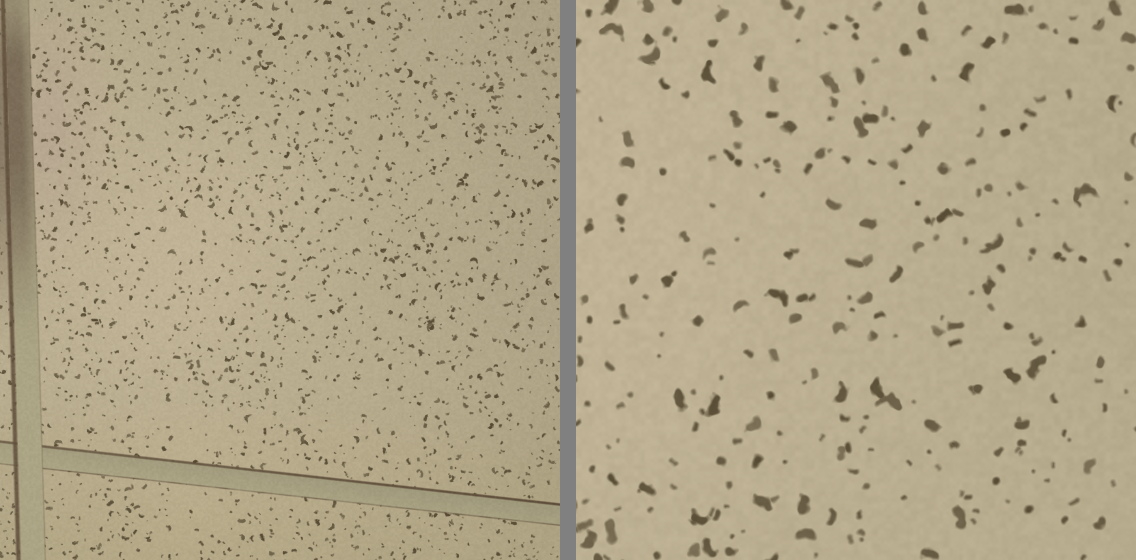
Left, the full canvas; right, a detail of the centre.
Reproduce this texture procedurally as a Shadertoy shader.

```glsl
// A pitted acoustic ceiling tile held by two slim metal rails.
// Hashed grids scatter bent, ragged pits along noise ridges; the rails are
// sloped bands with dark seams, laid over a softly lit, grainy plaster.

const vec3 PLASTER_LIT = vec3(0.748, 0.698, 0.583);
const vec3 PLASTER_DIM = vec3(0.675, 0.632, 0.518);
const vec3 PLASTER_PINK = vec3(0.715, 0.640, 0.575);
const vec3 PIT_COLOR = vec3(0.335, 0.290, 0.200);
const vec3 RAIL_LIT = vec3(0.672, 0.645, 0.520);
const vec3 RAIL_SHADE = vec3(0.480, 0.425, 0.345);
const vec3 SEAM_COLOR = vec3(0.370, 0.305, 0.230);

// Integer hash: three values in 0..1 for a cell and a seed
vec3 hash3(vec2 cell, int seed) {
    uvec3 v = uvec3(ivec3(ivec2(cell), seed));
    v = v * 1664525u + 1013904223u;
    v.x += v.y * v.z; v.y += v.z * v.x; v.z += v.x * v.y;
    v ^= v >> 16u;
    v.x += v.y * v.z; v.y += v.z * v.x; v.z += v.x * v.y;
    return vec3(v) * exp2(-32.0);
}

float valueNoise(vec2 p, int seed) {
    vec2 cell = floor(p), f = fract(p);
    f = f * f * (3.0 - 2.0 * f);
    float low = mix(hash3(cell, seed).x, hash3(cell + vec2(1, 0), seed).x, f.x);
    float high = mix(hash3(cell + vec2(0, 1), seed).x, hash3(cell + vec2(1, 1), seed).x, f.x);
    return mix(low, high, f.y);
}

// Distance to a short curved capsule along x
float bentCapsule(vec2 p, float halfLength, float radius, float bend) {
    p.y += bend * p.x * p.x;
    p.x -= clamp(p.x, -halfLength, halfLength);
    return length(p) - radius;
}

// Soft band between two heights
float band(float v, float low, float high, float soft) {
    return smoothstep(low - soft, low + soft, v) * (1.0 - smoothstep(high - soft, high + soft, v));
}

float line(float d, float halfWidth, float soft) {
    return 1.0 - smoothstep(halfWidth - soft, halfWidth + soft, abs(d));
}

// Darkness of one layer of scattered pits
float pits(vec2 p, float cells, float size, float density, float soft, int seed) {
    vec2 home = floor(p * cells);
    float ragged = (valueNoise(p * 330.0, seed + 7) - 0.5) * 0.0022;
    float dark = 0.0;
    for (int j = -1; j <= 1; j++)
    for (int i = -1; i <= 1; i++) {
        vec2 cell = home + vec2(i, j);
        vec3 place = hash3(cell, seed);
        vec3 form = hash3(cell, seed + 1);
        vec3 tone = hash3(cell, seed + 2);
        vec2 center = (cell + place.xy) / cells;
        // Pits gather into wandering chains along the noise ridges
        float ridge = 1.0 - smoothstep(0.03, 0.28, abs(valueNoise(center * 15.0, seed + 3) - 0.5));
        if (place.z > density * mix(0.45, 1.35, ridge)) continue;
        float angle = 0.75 + (form.x + tone.z - 1.0) * 3.1;
        float scale = size * mix(0.6, 1.3, form.y) * mix(0.88, 1.08, center.y);
        vec2 axis = vec2(cos(angle), sin(angle));
        vec2 q = p - center;
        q = vec2(dot(q, axis), dot(q, vec2(-axis.y, axis.x)));
        float d = bentCapsule(q, 0.0037 * scale * form.z, 0.0023 * scale, (tone.y - 0.5) * 180.0);
        float cover = 1.0 - smoothstep(-soft, soft, d + ragged * scale);
        dark = max(dark, cover * mix(0.62, 1.0, tone.x));
    }
    return dark;
}

// Plaster lit from the left middle, with a faint pink glow near the rail
vec3 plaster(vec2 p) {
    float falloff = clamp(distance(p, vec2(0.30, 0.50)) * 1.4 - 0.13, 0.0, 1.0);
    falloff += (valueNoise(p * 6.0, 40) - 0.5) * 0.16;
    vec3 color = mix(PLASTER_LIT, PLASTER_DIM, falloff);
    vec2 glow = (p - vec2(0.085, 0.77)) / vec2(0.07, 0.15);
    color = mix(color, PLASTER_PINK, 0.6 * exp(-dot(glow, glow)));
    color.b -= 0.015 * (1.0 - smoothstep(0.0, 0.4, p.y));
    return color;
}

void mainImage(out vec4 fragColor, in vec2 fragCoord) {
    vec2 p = fragCoord / iResolution.xy;
    float soft = max(1.0 / iResolution.y, 0.0013);

    // Pitted tile
    float dark = max(pits(p, 52.0, 1.05, 0.56, soft, 11), pits(p, 72.0, 0.52, 0.30, soft, 23));
    vec3 color = mix(plaster(p), PIT_COLOR, dark);

    // Sloping cross rail with a strong upper and a thin lower seam
    float railTop = 0.2115 - 0.1125 * p.x;
    float railBottom = 0.172 - 0.110 * p.x;
    float rise = (p.y - railBottom) / (railTop - railBottom);
    vec3 crossColor = RAIL_LIT * mix(1.0, 0.95, rise) * mix(1.0, 0.97, p.x);
    color = mix(color, crossColor, band(p.y, railBottom, railTop, soft));
    color = mix(color, SEAM_COLOR, line(p.y - railTop, 0.0022, soft) * mix(0.75, 1.0, p.x));
    float wear = mix(0.35, 0.8, valueNoise(p * vec2(45.0, 8.0), 61));
    color = mix(color, SEAM_COLOR, line(p.y - railBottom, 0.0011, soft) * wear);

    // Upright rail, shaded in its upper part, over the cross rail
    float left = 0.037 - 0.028 * p.y;
    float right = 0.081 - 0.030 * p.y;
    float across = clamp((p.x - left) / (right - left), 0.0, 1.0);
    float shade = smoothstep(0.35, 0.75, p.y) * (1.0 - 0.55 * smoothstep(0.88, 1.0, p.y));
    vec3 uprightColor = mix(RAIL_LIT, RAIL_SHADE, shade * (1.0 - 0.45 * smoothstep(0.5, 1.0, across)));
    color = mix(color, RAIL_SHADE, 0.75 * shade * (1.0 - step(left, p.x)));
    color = mix(color, uprightColor, band(p.x, left, right, soft));
    color = mix(color, SEAM_COLOR, 0.85 * line(p.x - left + 0.004, 0.0038, soft * 1.5));
    color = mix(color, SEAM_COLOR, 0.28 * line(p.x - right, 0.0012, soft));

    // Fine surface grain
    float grain = valueNoise(p * 260.0, 71) + 0.5 * valueNoise(p * 512.0, 73) - 0.75;
    fragColor = vec4(color + grain * 0.028, 1.0);
}
```
